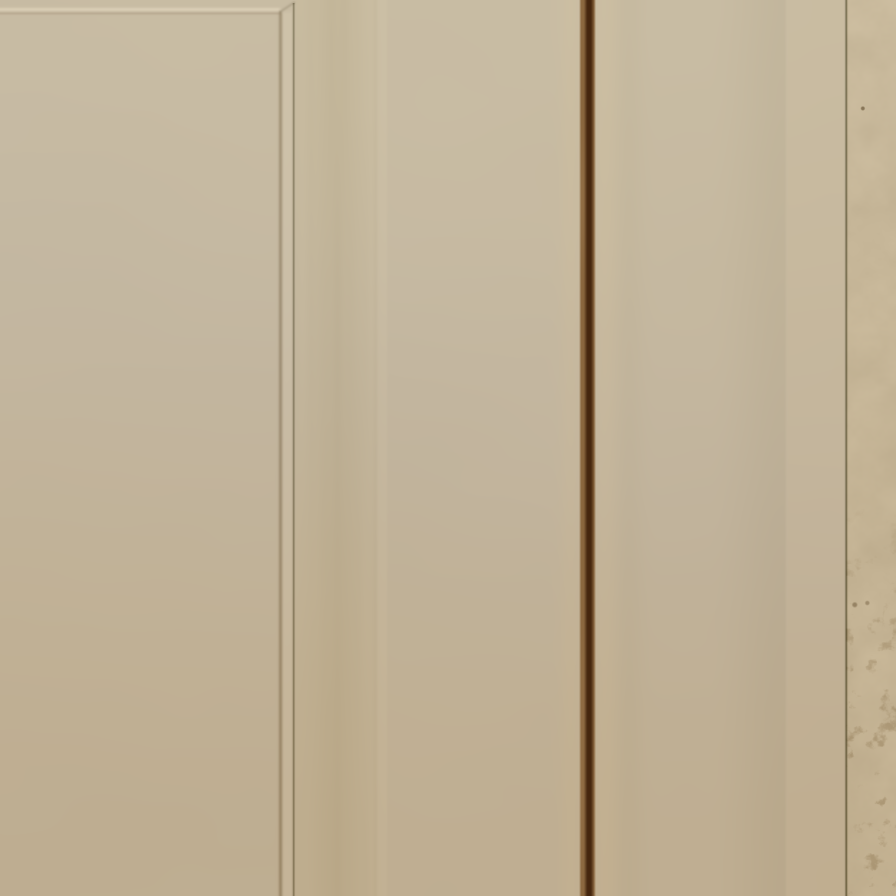
Write a Shadertoy shader that draws this texture.

```glsl
// Cream painted door panels with moulded edges, a dark brown gap and a plaster wall strip.

float hash(vec2 p) {
    return fract(sin(dot(p, vec2(127.1, 311.7))) * 43758.5453);
}

float noise(vec2 p) {
    vec2 i = floor(p), f = fract(p);
    f = f * f * (3.0 - 2.0 * f);
    return mix(mix(hash(i), hash(i + vec2(1, 0)), f.x),
               mix(hash(i + vec2(0, 1)), hash(i + vec2(1, 1)), f.x), f.y);
}

float fbm(vec2 p) {
    float sum = 0.0, gain = 0.5;
    for (int i = 0; i < 4; i++) {
        sum += gain * noise(p);
        p = p * 2.03 + 7.1;
        gain *= 0.5;
    }
    return sum;
}

// Soft bump of given half width around a centre.
float ridge(float x, float centre, float width) {
    float d = (x - centre) / width;
    return exp(-d * d);
}

// Smooth-edged interval from a to b.
float band(float x, float a, float b, float blur) {
    return smoothstep(a - blur, a + blur, x) * (1.0 - smoothstep(b - blur, b + blur, x));
}

float segment(vec2 p, vec2 a, vec2 b) {
    vec2 ab = b - a;
    return length(p - a - ab * clamp(dot(p - a, ab) / dot(ab, ab), 0.0, 1.0));
}

// Vertical paint gradient with a faint cool sheen and broad mottling.
vec3 paint(vec2 uv) {
    vec3 col = mix(vec3(0.748, 0.682, 0.572), vec3(0.783, 0.735, 0.638), smoothstep(0.0, 1.0, uv.y));
    float sheen = ridge(uv.y + 0.3 * uv.x, 0.68, 0.22);
    col += vec3(-0.006, -0.002, 0.010) * sheen;
    return col + 0.012 * (fbm(uv * vec2(3.0, 4.0)) - 0.47);
}

// Raised panel at the left: top lip, mitred corner and two vertical lines.
vec3 leftPanel(vec3 col, vec2 uv) {
    float below = 1.0 - smoothstep(0.983, 0.990, uv.y);
    float lip = 1.0 - smoothstep(0.309, 0.316, uv.x);
    col += 0.065 * lip * ridge(uv.y, 0.9895, 0.0022);
    col -= vec3(0.05, 0.06, 0.06) * lip * ridge(uv.y, 0.9850, 0.0016);
    col -= vec3(0.13, 0.14, 0.15) * below * ridge(uv.x, 0.3130, 0.0022);
    col += 0.025 * below * band(uv.x, 0.3160, 0.3255, 0.0015);
    col -= vec3(0.22, 0.21, 0.22) * ridge(uv.x, 0.3278, 0.0012) * step(uv.y, 0.997);
    float mitre = segment(uv, vec2(0.313, 0.987), vec2(0.328, 0.997));
    return col - 0.07 * exp(-pow(mitre / 0.0018, 2.0));
}

// Shallow hollow with fine brush streaks, ending in a lighter bevel.
vec3 moulding(vec3 col, vec2 uv) {
    float inside = band(uv.x, 0.329, 0.421, 0.003);
    float streak = noise(vec2(uv.x * 130.0, uv.y * 3.0)) - 0.5;
    col += inside * (vec3(0.004, 0.002, -0.008) + 0.010 * streak);
    col -= vec3(0.024, 0.025, 0.030) * ridge(uv.x, 0.374, 0.028);
    col -= 0.010 * ridge(uv.x, 0.419, 0.003);
    return col + vec3(0.014, 0.013, 0.008) * band(uv.x, 0.421, 0.432, 0.002);
}

// Gap between doors: golden left flank, dark core and crisp right side.
vec3 gap(vec3 col, vec2 uv) {
    vec3 golden = vec3(0.55, 0.41, 0.25);
    vec3 core = vec3(0.27, 0.15, 0.055);
    col += vec3(0.012, 0.006, -0.006) * (ridge(uv.x, 0.637, 0.012) + ridge(uv.x, 0.676, 0.014));
    golden += 0.05 * (noise(vec2(uv.x * 90.0, uv.y * 9.0)) - 0.5);
    col = mix(col, golden, band(uv.x, 0.6475, 0.6640, 0.0018));
    return mix(col, core, band(uv.x, 0.6535, 0.6615, 0.0028));
}

// Right-hand panel, its shaded return and the narrow flat trim.
vec3 rightPanel(vec3 col, vec2 uv) {
    float inside = band(uv.x, 0.667, 0.877, 0.002);
    float shade = smoothstep(0.79, 0.876, uv.x) * inside;
    col -= vec3(0.022, 0.022, 0.025) * shade;
    col -= vec3(0.010, 0.010, 0.014) * ridge(uv.x, 0.702, 0.016);
    return col + vec3(0.006, 0.001, -0.005) * band(uv.x, 0.878, 0.943, 0.003);
}

float speck(vec2 uv, vec2 centre, float radius) {
    return 1.0 - smoothstep(0.3 * radius, radius, length(uv - centre));
}

// Warm plaster with blotches, small stains and isolated specks.
vec3 plaster(vec2 uv) {
    vec3 col = mix(vec3(0.755, 0.685, 0.560), vec3(0.785, 0.725, 0.610), uv.y);
    col += 0.055 * (fbm(uv * 34.0) - 0.47);
    float stain = smoothstep(0.58, 0.78, fbm(uv * 75.0 + 4.0));
    col -= vec3(0.09, 0.10, 0.11) * stain * (1.0 - smoothstep(0.2, 0.5, uv.y));
    float spots = speck(uv, vec2(0.963, 0.879), 0.0032);
    spots += 0.7 * speck(uv, vec2(0.954, 0.325), 0.0040);
    spots += 0.6 * speck(uv, vec2(0.968, 0.327), 0.0035);
    return col - vec3(0.26, 0.27, 0.27) * spots;
}

void mainImage(out vec4 fragColor, in vec2 fragCoord) {
    vec2 uv = fragCoord / iResolution.xy;
    vec3 col = paint(uv);
    col = leftPanel(col, uv);
    col = moulding(col, uv);
    col = rightPanel(col, uv);
    col = gap(col, uv);
    col = mix(col, plaster(uv), smoothstep(0.943, 0.946, uv.x));
    col -= vec3(0.30, 0.28, 0.29) * ridge(uv.x, 0.9445, 0.0013);
    fragColor = vec4(clamp(col, 0.0, 1.0), 1.0);
}
```
